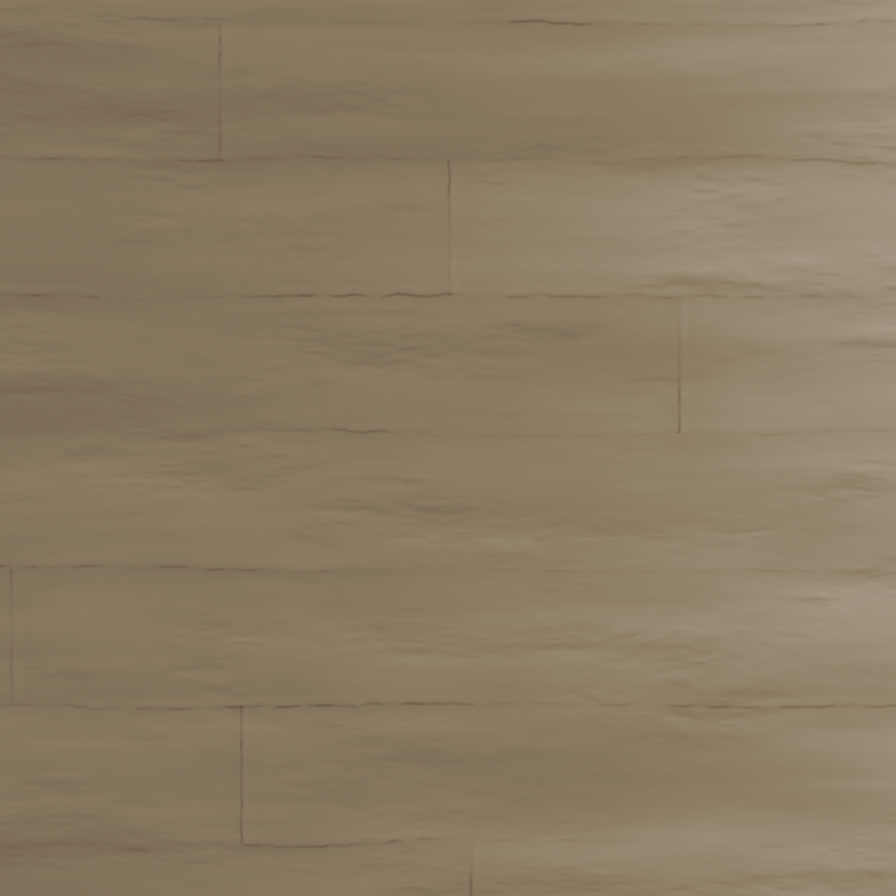
Reproduce this texture procedurally as a WebGL 1 fragment shader.

```glsl
precision highp float;
// Weathered taupe wood planks with half-lost seams, lit softly from the right.

uniform vec2 u_resolution;

const vec3 DARK_WOOD = vec3(0.505, 0.438, 0.348);
const vec3 MID_WOOD = vec3(0.552, 0.486, 0.386);
const vec3 LIGHT_WOOD = vec3(0.614, 0.558, 0.474);

const float ROW_HEIGHT = 0.1525;
const float TOP_OFFSET = 0.026;
const float PLANK_LENGTH = 1.258;
const float FIRST_JOINT = 0.245;
const float JOINT_STEP = 0.2565;
const float SEAM_HALF_WIDTH = 0.0004;

float hash(vec2 p) {
  vec3 q = fract(vec3(p.xyx) * 0.1031);
  q += dot(q, q.yzx + 33.33);
  return fract((q.x + q.y) * q.z);
}

float noise(vec2 p) {
  vec2 cell = floor(p);
  vec2 f = fract(p);
  f = f * f * (3.0 - 2.0 * f);
  float low = mix(hash(cell), hash(cell + vec2(1.0, 0.0)), f.x);
  float high = mix(hash(cell + vec2(0.0, 1.0)), hash(cell + 1.0), f.x);
  return mix(low, high, f.y);
}

float fbm(vec2 p) {
  float sum = 0.0;
  float weight = 0.5;
  for (int i = 0; i < 4; i++) {
    sum += weight * noise(p);
    p = p * 2.03 + vec2(17.3, 9.1);
    weight *= 0.5;
  }
  return sum / 0.9375;
}

// Grain runs along x and bends unevenly in y.
float grainHeight(vec2 p) {
  float bend = 0.026 * (fbm(p * vec2(9.0, 14.0) + 5.0) - 0.5);
  return fbm(vec2(p.x * 8.0, (p.y + bend) * 29.0) + 71.0);
}

// Broad bands that cross the planks, soft mottling and sparse dark wrinkles.
float woodTone(vec2 p) {
  float bend = 0.02 * (noise(p * vec2(5.0, 8.0) + 31.0) - 0.5);
  float bands = fbm(vec2(p.x * 1.5, (p.y + bend) * 18.0) + 23.0) - 0.5;
  float mottle = fbm(p * vec2(9.0, 24.0) + 87.0) - 0.5;
  float slope = grainHeight(p + vec2(0.001, 0.003)) - grainHeight(p);
  float patches = smoothstep(0.48, 0.70, fbm(p * vec2(5.0, 17.0) + 41.0));
  float wrinkles = -slope * (1.0 + 4.8 * patches);
  wrinkles *= wrinkles < 0.0 ? 1.1 : 0.65;
  return 1.75 * bands + 0.4 * mottle + wrinkles;
}

float softLine(float d, float halfWidth, float blur) {
  return 1.0 - smoothstep(halfWidth, halfWidth + blur, abs(d));
}

// Worn gap between rows: short dark cracks that fade into a faint shadow.
float rowSeamTone(float x, float depth, float blur) {
  float seam = floor(depth / ROW_HEIGHT + 0.5);
  float d = depth - seam * ROW_HEIGHT;
  d += 0.010 * (noise(vec2(x * 6.0, seam * 5.7)) - 0.5);
  d += 0.007 * (fbm(vec2(x * 38.0, seam * 3.1)) - 0.5);
  float wear = smoothstep(0.42, 0.82, noise(vec2(x * 5.0 + 3.0, seam * 7.3)));
  float breaks = smoothstep(0.30, 0.72, fbm(vec2(x * 50.0, seam * 11.0)));
  float gap = softLine(d, SEAM_HALF_WIDTH, blur) * breaks * (0.25 + 1.3 * wear);
  float shadow = (0.20 + 0.30 * wear) * exp(-abs(d) * 115.0);
  float lip = 0.3 * wear * softLine(d + 0.007, 0.001, 0.007);
  return lip - gap - shadow;
}

// Butt joint: a fine broken crack, dark on one side and lit on the other.
float jointTone(float d, float y, float row, float blur) {
  d += 0.003 * (fbm(vec2(y * 60.0, row * 4.3)) - 0.5);
  float wear = smoothstep(0.25, 0.75, noise(vec2(y * 20.0, row * 9.7)));
  float breaks = mix(0.25, 1.0, noise(vec2(y * 130.0, row * 2.9)));
  float crack = (0.3 + 1.5 * wear) * breaks * softLine(d, SEAM_HALF_WIDTH, blur);
  float lip = 0.14 * softLine(d - 0.006, 0.001, 0.007);
  return lip - crack - 0.15 * exp(-abs(d) * 100.0);
}

// Position on the wood scale: 0 dark, 1 middle, 2 light.
vec3 woodColor(float tone) {
  vec3 base = mix(DARK_WOOD, MID_WOOD, min(tone, 1.0));
  return base + (LIGHT_WOOD - MID_WOOD) * max(tone - 1.0, 0.0);
}

void main() {
  vec2 uv = gl_FragCoord.xy / u_resolution;
  float blur = max(1.5 / min(u_resolution.x, u_resolution.y), 0.0022);

  // Row and plank layout, counted downward from the top.
  float depth = 1.0 - uv.y - TOP_OFFSET;
  float row = floor(depth / ROW_HEIGHT);
  float along = (uv.x - FIRST_JOINT - row * JOINT_STEP) / PLANK_LENGTH;
  float jointDistance = (along - floor(along + 0.5)) * PLANK_LENGTH;
  float plankValue = hash(vec2(row + 13.0, floor(along) + 29.0));

  // Side light, strongest toward the upper right.
  float light = 0.22 + 0.58 * uv.x + 1.2 * uv.x * uv.x;
  light += 0.6 * uv.x * uv.x * (uv.y - 0.5);

  float tone = light + 0.10 * (plankValue - 0.5) + woodTone(uv);
  tone += rowSeamTone(uv.x, depth, blur);
  tone += jointTone(jointDistance, uv.y, row, blur);
  gl_FragColor = vec4(woodColor(tone), 1.0);
}
```
